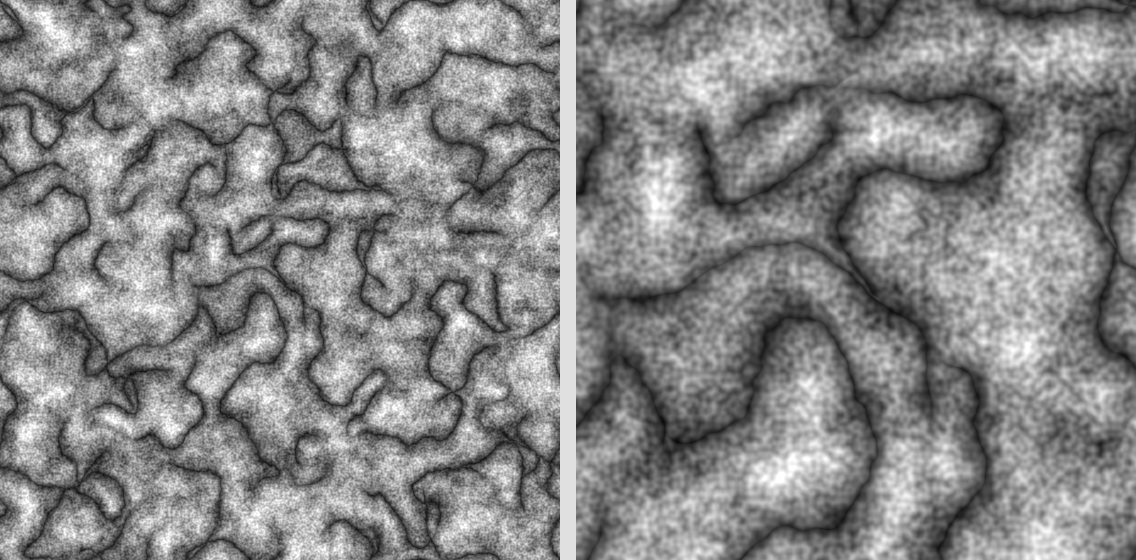
Left, the full canvas; right, a detail of the centre.
Reproduce this texture procedurally as a three.js fragment shader.

```glsl
// Grey, puffy folds split by thin dark winding creases, like coral or brain tissue.
// Creases are zero contours of warped wrapping noise; the distance to them shades
// the lobes, and cloudy mottling and fine grain are laid on top.
varying vec2 vUv;

vec2 hash2(vec2 cell, float seed) {
  vec3 q = fract(vec3(cell, seed) * vec3(0.1031, 0.1030, 0.0973));
  q += dot(q, q.yzx + 33.33);
  return fract((q.xx + q.yz) * q.zy);
}

float cornerSlope(vec2 cell, vec2 offset, float period, float seed) {
  vec2 direction = hash2(mod(cell + offset, period), seed) * 2.0 - 1.0;
  return 0.0 + dot(normalize(direction + 0.0001), -offset);
}

// Gradient noise that wraps after a whole number of cells, roughly -0.7 to 0.7
float wrapNoise(vec2 uv, float period, float seed) {
  vec2 p = uv * period;
  vec2 cell = floor(p);
  vec2 f = p - cell;
  vec2 blend = f * f * f * (f * (f * 6.0 - 15.0) + 10.0);
  vec4 corners;
  for (int i = 0; i < 4; i++) {
    vec2 offset = vec2(mod(float(i), 2.0), floor(float(i) * 0.5));
    vec2 direction = hash2(mod(cell + offset, period), seed) * 2.0 - 1.0;
    float slope = dot(normalize(direction + 0.0001), f - offset);
    if (i == 0) corners.x = slope;
    else if (i == 1) corners.y = slope;
    else if (i == 2) corners.z = slope;
    else corners.w = slope;
  }
  vec2 rows = mix(corners.xz, corners.yw, blend.x);
  return mix(rows.x, rows.y, blend.y);
}

float foldField(vec2 uv, float period, float seed) {
  return wrapNoise(uv, period, seed) + 0.35 * wrapNoise(uv, period * 2.0, seed + 1.0);
}

// Approximate distance to the nearest zero contour, in canvas units
float creaseDistance(vec2 uv, float period, float seed) {
  float e = 0.002;
  float here = foldField(uv, period, seed);
  vec2 slope = vec2(foldField(uv + vec2(e, 0.0), period, seed),
                    foldField(uv + vec2(0.0, e), period, seed)) - here;
  slope /= e;
  return abs(here) / sqrt(dot(slope, slope) + 9.0);
}

void main() {
  // Bend the folds and roughen the crease edges
  vec2 bend = vec2(wrapNoise(vUv, 11.0, 3.0), wrapNoise(vUv, 11.0, 5.0));
  vec2 rough = vec2(wrapNoise(vUv, 95.0, 7.0), wrapNoise(vUv, 95.0, 9.0));
  vec2 uv = vUv + 0.022 * bend + 0.004 * rough;

  // Two families of creases, each fading out in places
  float mainCrease = creaseDistance(uv, 9.0, 11.0)
    + 0.02 * smoothstep(0.05, 0.35, wrapNoise(vUv, 6.0, 15.0));
  float sideCrease = creaseDistance(uv, 6.0, 21.0)
    + 0.03 * smoothstep(-0.1, 0.25, wrapNoise(vUv, 5.0, 25.0));
  float d = min(mainCrease, sideCrease);

  // Thin dark line, then a soft rise to the crown of each lobe
  float tone = 0.14 + 0.25 * (1.0 - exp(-200.0 * d)) + 0.42 * (1.0 - exp(-32.0 * d));

  // Cloudy mottling, weaker inside the creases
  float clouds = 0.30 * wrapNoise(vUv, 14.0, 31.0)
    + 0.26 * wrapNoise(vUv, 32.0, 33.0)
    + 0.20 * wrapNoise(vUv, 75.0, 35.0);
  tone += clouds * smoothstep(-0.01, 0.02, d);

  // Fine grain
  float grain = 0.25 * wrapNoise(vUv, 230.0, 41.0) + 0.18 * wrapNoise(vUv, 140.0, 43.0);
  tone += grain * smoothstep(-0.01, 0.015, d);

  gl_FragColor = vec4(vec3(clamp(tone, 0.04, 1.0)), 1.0);
}
```
